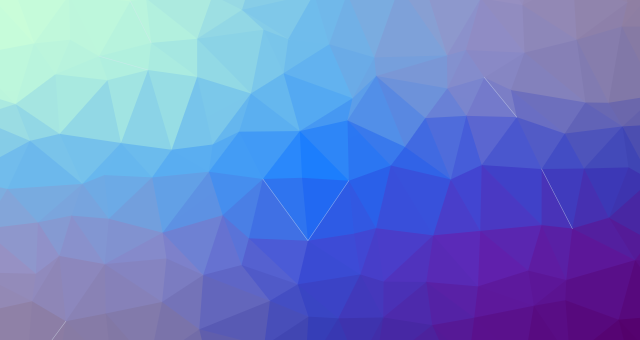
A WebGL 1 fragment shader for this background:

```glsl
precision highp float;
// A low-poly backdrop: a jittered grid of points is split into triangles,
// each filled flat with the colour found at its centroid. One palette runs
// from left to right and from top to bottom, and the two are averaged.
uniform vec2 u_resolution;

const float ROWS = 7.4;

// Sine-free hash giving two values in 0..1
vec2 hash2(vec2 p) {
  vec3 q = fract(p.xyx * vec3(0.1031, 0.1030, 0.0973));
  q += dot(q, q.yzx + 33.33);
  return fract((q.xx + q.yz) * q.zy);
}

// Grid point, moved at random inside its cell
vec2 meshPoint(vec2 cell) {
  return cell + 0.5 + 0.76 * (hash2(cell + 17.0) - 0.5);
}

// Mint, aqua, azure, violet, plum
vec3 palette(float t) {
  t = clamp(t, 0.0, 1.0) * 4.0;
  vec3 c = mix(vec3(0.80, 1.00, 0.85), vec3(0.66, 0.92, 0.88), clamp(t, 0.0, 1.0));
  c = mix(c, vec3(0.08, 0.47, 1.00), clamp(t - 1.0, 0.0, 1.0));
  c = mix(c, vec3(0.38, 0.14, 0.70), clamp(t - 2.0, 0.0, 1.0));
  return mix(c, vec3(0.33, 0.00, 0.42), clamp(t - 3.0, 0.0, 1.0));
}

// Smooth colour field, sampled in grid units
vec3 field(vec2 p) {
  vec2 uv = p / ROWS * vec2(u_resolution.y / u_resolution.x, 1.0);
  return 0.5 * (palette(uv.x) + palette(1.0 - uv.y));
}

// Signed distance to the line a-b, positive on its left
float leftOf(vec2 p, vec2 a, vec2 b) {
  vec2 e = normalize(b - a);
  return e.x * (p.y - a.y) - e.y * (p.x - a.x);
}

float segmentDistance(vec2 p, vec2 a, vec2 b) {
  vec2 e = b - a;
  return length(p - a - e * clamp(dot(p - a, e) / dot(e, e), 0.0, 1.0));
}

// Flat triangle colour, with its smooth coverage in alpha
vec4 facet(vec2 p, vec2 a, vec2 b, vec2 c, float pixel) {
  float inside = min(leftOf(p, a, b), min(leftOf(p, b, c), leftOf(p, c, a)));
  float cover = clamp(0.5 + inside / pixel, 0.0, 1.0);
  return vec4(field((a + b + c) / 3.0), 1.0) * cover;
}

void main() {
  float pixel = ROWS / u_resolution.y;
  vec2 p = gl_FragCoord.xy * pixel;
  vec4 sum = vec4(field(p), 1.0) * 0.001;
  float seam = 0.0;

  // Four quads can reach this cell
  for (int j = -1; j <= 0; j++) {
    for (int i = -1; i <= 0; i++) {
      vec2 cell = floor(p) + vec2(float(i), float(j));
      vec2 a = meshPoint(cell);
      vec2 b = meshPoint(cell + vec2(1.0, 0.0));
      vec2 c = meshPoint(cell + vec2(1.0, 1.0));
      vec2 d = meshPoint(cell + vec2(0.0, 1.0));

      // Turn the quad so that a-c is its shorter diagonal
      if (distance(a, c) > distance(b, d)) {
        vec2 first = a;
        a = b;
        b = c;
        c = d;
        d = first;
      }
      sum += facet(p, a, b, c, pixel) + facet(p, a, c, d, pixel);

      // A few diagonals carry a pale hairline
      float chosen = step(0.91, hash2(cell + 71.0).x);
      float line = 1.0 - smoothstep(0.0, 0.008 + pixel * 0.5, segmentDistance(p, a, c));
      seam = max(seam, chosen * line);
    }
  }

  vec3 color = sum.rgb / sum.a;
  gl_FragColor = vec4(mix(color, vec3(0.85, 0.90, 0.95), 0.35 * seam), 1.0);
}
```
